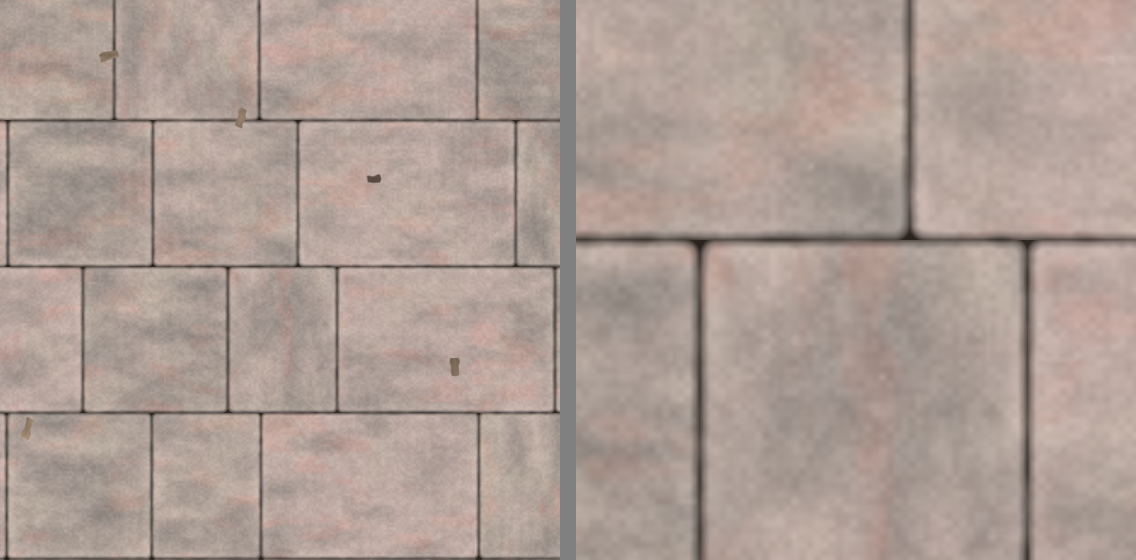
Left: the whole. Right: its middle third, enlarged.
Write a WebGL 1 fragment shader that draws this texture.

```glsl
precision highp float;
// Concrete paving in four courses; each course repeats a square, a second
// stone and a wide slab. Rounded-box distances cut the joints, stretched
// noise mottles every stone, and a few small dry chips lie on top.
uniform vec2 u_resolution;

float hash(vec2 p) {
  return fract(sin(dot(p, vec2(127.1, 311.7))) * 43758.5453);
}

float noise(vec2 p) {
  vec2 i = floor(p), f = fract(p);
  f = f * f * (3.0 - 2.0 * f);
  return mix(mix(hash(i), hash(i + vec2(1, 0)), f.x),
             mix(hash(i + vec2(0, 1)), hash(i + vec2(1, 1)), f.x), f.y);
}

float fbm(vec2 p) {
  float sum = 0.0, gain = 0.53;
  for (int i = 0; i < 4; i++) {
    sum += gain * noise(p);
    p = p * 2.1 + 13.7;
    gain *= 0.5;
  }
  return sum;
}

float roundBox(vec2 p, vec2 halfSize, float radius) {
  vec2 q = abs(p) - halfSize + radius;
  return length(max(q, 0.0)) + min(max(q.x, q.y), 0.0) - radius;
}

// Mottled concrete: slot 0 is greyest, the wide slab in slot 2 the pinkest
vec3 concrete(vec2 p, vec2 id, float slot) {
  vec2 seed = id * 7.31;
  bool upright = slot < 1.5 && hash(id + 4.7) > 0.6;
  vec2 grain = upright ? vec2(24.0, 11.0) : vec2(11.0, 24.0);
  float cloud = fbm(p * grain + seed);
  float tint = fbm(p * grain.yx * 0.9 + seed + 31.0);
  float grey = 0.5 - 0.14 * slot + 0.15 * (hash(id) - 0.5) + 1.7 * (cloud - 0.5);

  vec3 warm = mix(vec3(0.74, 0.685, 0.635), vec3(0.75, 0.672, 0.645),
                  clamp(0.25 + 0.3 * slot + 1.6 * (tint - 0.5), 0.0, 1.0));
  vec3 col = mix(warm, vec3(0.585, 0.548, 0.525), clamp(grey, 0.0, 1.0));
  float blush = smoothstep(0.52, 0.76, fbm(p * grain * 1.2 + seed + 57.0));
  col += blush * vec3(0.035, -0.012, -0.016);

  // Fine sandy grain and sparse pale specks
  col += 0.045 * (noise(p * 75.0 + seed) - 0.5);
  col += 0.055 * (noise(p * 230.0 + seed) - 0.5);
  col += 0.03 * smoothstep(0.88, 1.0, noise(p * 95.0 + 40.0));
  return col;
}

void main() {
  vec2 p = gl_FragCoord.xy / u_resolution;
  float px = 1.0 / min(u_resolution.x, u_resolution.y);

  // Course, its shift and the width of its second stone
  float rowHeight = 0.261;
  float row = floor((p.y - 0.002) / rowHeight);
  float y = p.y - 0.002 - row * rowHeight;
  float start = row < 0.5 ? 0.012 : row < 1.5 ? 0.148 : row < 2.5 ? 0.014 : -0.055;
  float square = 0.259;
  float second = row < 1.5 ? 0.195 : 0.259;
  float period = square + second + 0.389;

  // Stone within the course
  float group = floor((p.x - start) / period);
  float x = p.x - start - group * period;
  float slot = step(square, x) + step(square + second, x);
  float left = slot < 0.5 ? 0.0 : slot < 1.5 ? square : square + second;
  float width = slot < 0.5 ? square : slot < 1.5 ? second : 0.389;
  vec2 size = vec2(width, rowHeight);
  vec2 local = vec2(x - left, y) - 0.5 * size;
  vec2 id = vec2(group * 3.0 + slot, row);

  float d = roundBox(local, 0.5 * size - 0.0009, 0.009);
  d += 0.0012 * (noise(p * 80.0) - 0.5);

  // Worn rim: a pale band, then shade falling into the joint
  vec3 stone = concrete(p, id, slot);
  stone += 0.025 * smoothstep(-0.018, -0.007, d);
  stone *= 1.0 - 0.32 * smoothstep(-0.0055, 0.0, d);

  // Joint: dusty along its edges, darkest where corners meet
  vec3 joint = mix(vec3(0.33, 0.29, 0.265), vec3(0.17, 0.14, 0.12),
                   smoothstep(0.0005, 0.0025, d));
  joint *= 0.8 + 0.4 * noise(p * 60.0);
  vec3 col = mix(stone, joint, smoothstep(-0.0012 - 0.5 * px, 0.001 + 0.5 * px, d));

  // Scattered chips of dry leaf and bark
  for (int i = 0; i < 5; i++) {
    float n = float(i);
    vec2 q = p - fract(vec2(0.195, 0.9) + n * vec2(0.618, 0.445));
    float a = 6.283 * hash(vec2(n, 3.0));
    q = mat2(cos(a), -sin(a), sin(a), cos(a)) * q;
    float kind = hash(vec2(n, 8.0));
    float chip = roundBox(q, vec2(0.011 + 0.009 * kind, 0.007), 0.002);
    chip += 0.005 * (noise(q * 110.0 + n * 5.0) - 0.5);
    vec3 leaf = mix(vec3(0.36, 0.3, 0.27), vec3(0.64, 0.55, 0.45), kind);
    leaf *= 0.88 + 0.24 * noise(q * vec2(60.0, 180.0) + n);
    col = mix(col, leaf, 1.0 - smoothstep(-px, px, chip));
  }

  gl_FragColor = vec4(clamp(col, 0.0, 1.0), 1.0);
}
```
